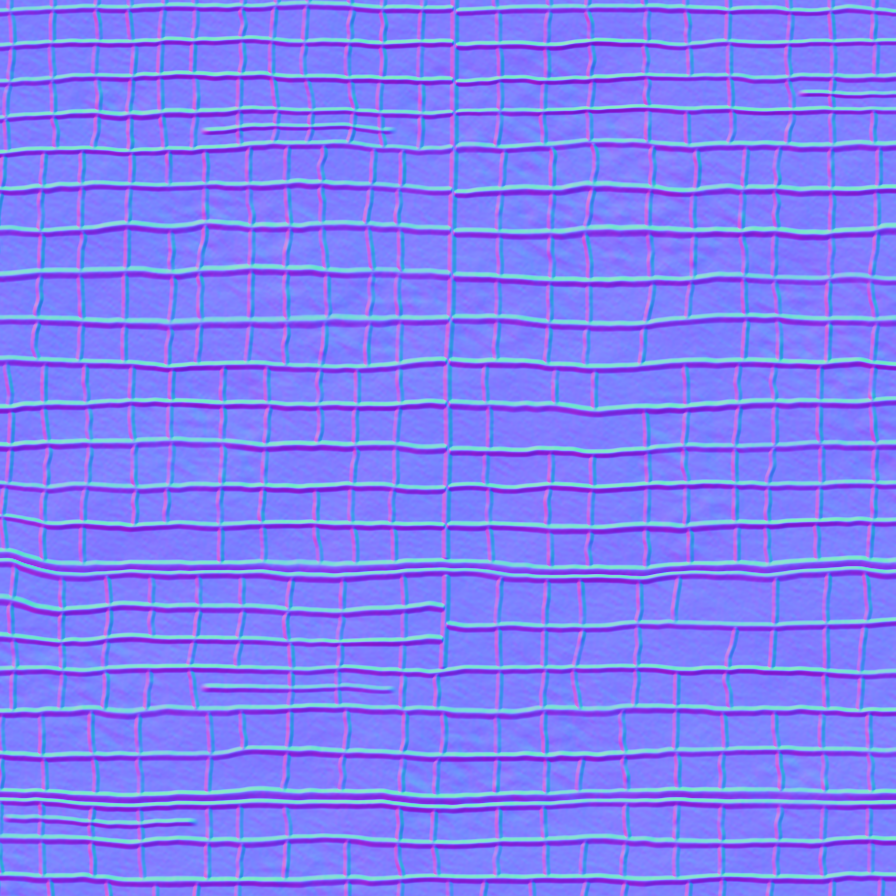
This texture map is drawn by a three.js fragment shader. Its source:

```glsl
// Normal map of hide creased into irregular rows of small rectangular scales.
varying vec2 vUv;

const float ROW_DEPTH = 0.0046;
const float COLUMN_DEPTH = 0.0025;
const float DIVIDER_DEPTH = 0.0031;
const float SKEW = 0.28;
const float SAMPLE_STEP = 0.0009;

float hash(vec2 p) {
  return fract(sin(dot(p, vec2(127.1, 311.7))) * 43758.55);
}

float noise(vec2 p) {
  vec2 i = floor(p), f = fract(p);
  f = f * f * (3.0 - 2.0 * f);
  return mix(mix(hash(i), hash(i + vec2(1.0, 0.0)), f.x),
             mix(hash(i + vec2(0.0, 1.0)), hash(i + 1.0), f.x), f.y);
}

float groove(float dist, float width) {
  return 1.0 - smoothstep(0.0, width, dist);
}

// Row coordinate and rows per unit, for a band starting at a given depth.
vec2 band(float y, float start, float density, float firstRow) {
  return vec2(firstRow + (y - start) * density, density);
}

// Bands of rows, with two narrow ledges (rows 14 and 21) between them.
vec2 rowAt(float y, float side) {
  if (y < 0.6315) {
    float squeeze = (y - 0.21) / 0.13;
    vec2 rows = band(y, 0.0065, 22.4, 0.0);
    rows.x += 0.5 * exp(-squeeze * squeeze) * smoothstep(0.6315, 0.5, y);
    return rows;
  }
  if (y < 0.6415) return band(y, 0.6315, 100.0, 14.0);
  if (y < 0.7500) return band(y, 0.6415, mix(27.65, 18.43, side), 15.0);
  if (y < 0.8865) return band(y, 0.7500, 21.98, 18.0);
  if (y < 0.8985) return band(y, 0.8865, 83.33, 21.0);
  return band(y, 0.8985, 24.0, 22.0);
}

// Strength of the upright creases, which run on through a group of rows.
float columnCrease(vec2 p, float row, float divider, float side, float divided) {
  float group = floor((row + 1.0) / 5.0);
  float pitch = mix(0.041 + 0.0045 * min(group, 3.0), 0.053, side);
  float nearest = floor((p.x - divider) / pitch);
  float crease = 0.0;
  for (int i = -1; i <= 2; i++) {
    float id = nearest + float(i);
    float shift = 0.45 * (hash(vec2(id, group)) - 0.5)
                + 0.07 * (hash(vec2(id, row + 70.0)) - 0.5);
    float bend = 0.010 * (noise(vec2(id * 3.7, p.y * 16.0)) - 0.5)
               + 0.003 * (noise(vec2(id * 5.3, p.y * 75.0)) - 0.5);
    float x = divider + pitch * (id + shift) + bend;
    float kept = step(0.04, hash(vec2(id + 40.0, row)));
    kept *= 1.0 - divided * step(abs(id), 0.5);
    crease = max(crease, kept * groove(abs(p.x - x), 0.0048));
  }
  return crease * (0.6 + 0.7 * noise(p * vec2(40.0, 90.0)));
}

// Short extra crease that halves some stretches of a row.
float splitCrease(float x, float row, vec2 rows) {
  float stretch = floor(x * 4.5);
  float along = fract(x * 4.5);
  float chosen = step(hash(vec2(stretch + 9.0, row)), 0.035);
  float taper = smoothstep(0.0, 0.06, along) * smoothstep(1.0, 0.94, along);
  return chosen * taper * groove(abs(fract(rows.x) - 0.5) / rows.y, 0.0052);
}

// Broad swells, fine slanted grain and patches of wrinkled scuffing.
float grain(vec2 p) {
  vec2 slanted = vec2(p.x + p.y, p.y - 0.6 * p.x);
  float scuffed = smoothstep(0.6, 0.85, noise(p * 8.0 + 4.0));
  return 0.0045 * noise(p * 9.0)
       + 0.0010 * noise(p * 36.0)
       + 0.0004 * noise(slanted * vec2(75.0, 170.0))
       + 0.0017 * scuffed * noise(slanted * vec2(45.0, 80.0))
       + 0.0002 * noise(p * 260.0);
}

// Surface height, with p.y running downward.
float hideHeight(vec2 p) {
  float divider = 0.506 - 0.016 * p.y + 0.004 * noise(vec2(2.0, p.y * 12.0));
  float side = step(divider, p.x);

  // Rows wander, and step where they meet the central divider.
  float y = p.y + 0.011 * (noise(vec2(p.x * 6.0, p.y * 13.0)) - 0.5)
          + 0.006 * (noise(vec2(p.x * 21.0, p.y * 20.0)) - 0.5)
          + 0.0016 * (noise(p * vec2(75.0, 24.0)) - 0.5);
  y += side * 0.012 * (noise(vec2(3.0, p.y * 14.0)) - 0.5) * smoothstep(0.61, 0.5, p.y);
  y += 0.012 * smoothstep(0.07, 0.0, p.x) * smoothstep(0.5, 0.6, p.y) * smoothstep(0.8, 0.68, p.y);
  vec2 rows = rowAt(y, side);
  float row = floor(rows.x), f = fract(rows.x);
  float ledge = step(abs(row - 14.0), 0.5) + step(abs(row - 21.0), 0.5);

  // Creases are steeper on their upper flank and fall softly onto ledges.
  float lower = groove(f / rows.y, mix(0.0064, 0.0095, ledge));
  float across = max(lower, groove((1.0 - f) / rows.y, 0.0052));
  float divided = step(y, 0.75);
  float split = splitCrease(p.x, row, rows) * (1.0 - ledge);
  float upright = columnCrease(p, row, divider, side, divided);
  upright *= (1.0 - pow(across, 4.0)) * (1.0 - ledge);
  float centre = groove(abs(p.x - divider), 0.0055) * smoothstep(0.75, 0.743, y);
  centre *= smoothstep(0.005, 0.011, abs(y - 0.6365));

  float rowDepth = ROW_DEPTH * (0.7 + 0.6 * noise(p * vec2(9.0, 26.0)));
  float rowCut = max(across, 0.85 * split) * (1.0 - pow(centre, 4.0)) * rowDepth;
  float columnCut = max(upright * COLUMN_DEPTH, centre * DIVIDER_DEPTH);
  return grain(p) - length(vec2(rowCut, columnCut));
}

void main() {
  vec2 p = vec2(vUv.x, 1.0 - vUv.y);
  vec2 dx = vec2(SAMPLE_STEP, 0.0), dy = dx.yx;
  vec2 slope = vec2(hideHeight(p + dx) - hideHeight(p - dx),
                    hideHeight(p + dy) - hideHeight(p - dy)) / (2.0 * SAMPLE_STEP);
  slope.y -= SKEW * slope.x;
  vec3 normal = normalize(vec3(-slope, 1.0));
  gl_FragColor = vec4(normal * 0.5 + 0.5, 1.0);
}
```
